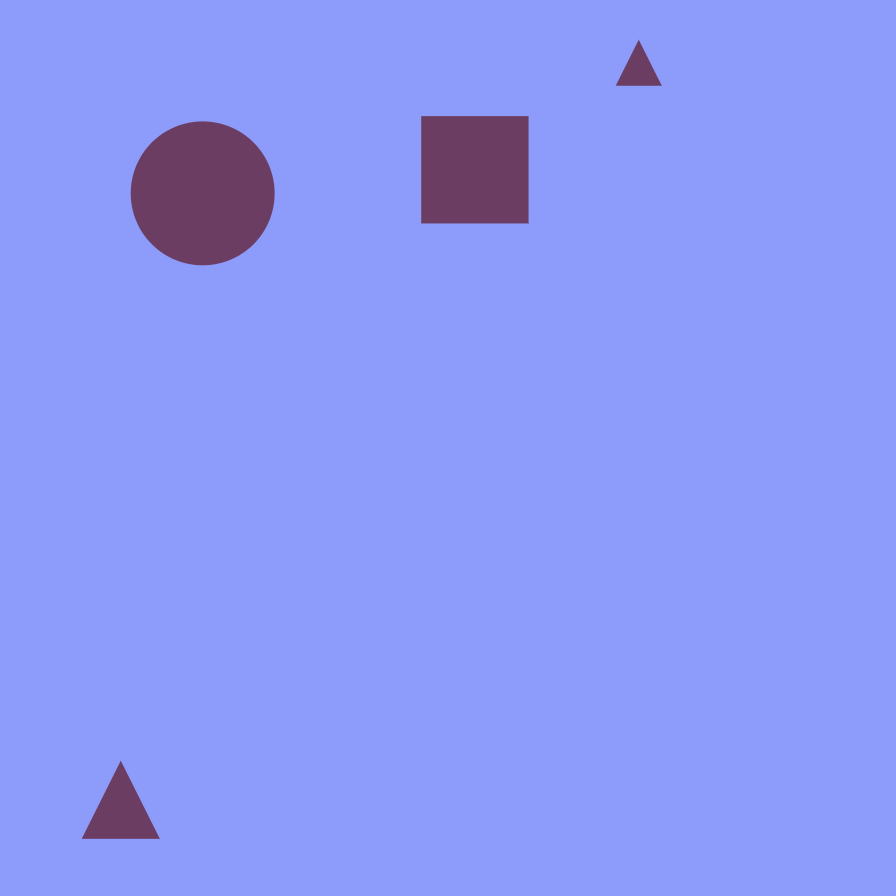
Give the GLSL for this background, as a Shadertoy shader.

```glsl
// Flat periwinkle background with four plum shapes: a disc, a square and
// two upright triangles. Each is a signed distance function, and their
// union is filled with one edge smoothed over about a pixel.

const vec3 PERIWINKLE = vec3(0.553, 0.612, 0.984);
const vec3 PLUM = vec3(0.424, 0.239, 0.388);

float discDistance(vec2 p, float radius) {
    return length(p) - radius;
}

float squareDistance(vec2 p, float halfSide) {
    vec2 d = abs(p) - halfSide;
    return length(max(d, 0.0)) + min(max(d.x, d.y), 0.0);
}

// Upright isosceles triangle, as wide as it is tall, centred on its box
float triangleDistance(vec2 p, float halfSize) {
    float side = (2.0 * abs(p.x) + p.y - halfSize) / sqrt(5.0);
    return max(side, -halfSize - p.y);
}

// Union of all the shapes
float sceneDistance(vec2 p) {
    float d = discDistance(p - vec2(0.2262, 0.7842), 0.0803);
    d = min(d, squareDistance(p - vec2(0.5300, 0.8105), 0.0599));
    d = min(d, triangleDistance(p - vec2(0.7129, 0.9300), 0.0257));
    return min(d, triangleDistance(p - vec2(0.1348, 0.1074), 0.0436));
}

void mainImage(out vec4 fragColor, in vec2 fragCoord) {
    vec2 p = fragCoord / iResolution.xy;
    float pixel = 1.0 / min(iResolution.x, iResolution.y);

    // Smoothed coverage of the shapes
    float coverage = clamp(0.5 - sceneDistance(p) / pixel, 0.0, 1.0);
    fragColor = vec4(mix(PERIWINKLE, PLUM, coverage), 1.0);
}
```
